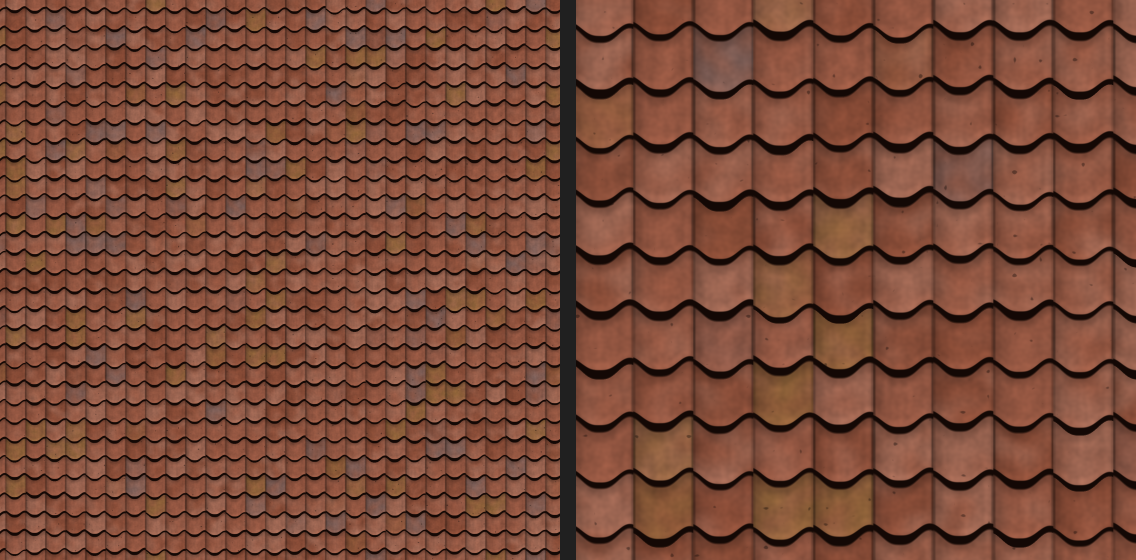
Left: the whole. Right: its middle third, enlarged.
A Shadertoy shader for this texture:

```glsl
#define TILES vec2(28.0, 30.0)   // repeats across and down
#define PHASE vec2(0.29, 0.22)   // position of first seam and first edge
#define CREST_X 0.94             // place of the roll within a tile
#define CREST_LIFT 0.27          // height of the wave, in rows
#define GAP 0.115                // thickness of the shadow gap, in rows
#define EDGE_JITTER 0.09         // uneven laying of the tiles
#define WEAR 0.09                // strength of surface mottling
#define SAMPLES 3                // supersampling per axis

const float TAU = 6.2831853;
const vec3 CLAY   = vec3(0.565, 0.330, 0.250);
const vec3 PALE   = vec3(0.600, 0.390, 0.315);
const vec3 BURNT  = vec3(0.500, 0.270, 0.190);
const vec3 OCHRE  = vec3(0.540, 0.375, 0.215);
const vec3 ASH    = vec3(0.480, 0.365, 0.340);
const vec3 SHADOW = vec3(0.075, 0.032, 0.018);

vec3 hash3(vec2 p) {
    vec3 q = fract(p.xyx * vec3(0.1031, 0.1030, 0.0973));
    q += dot(q, q.yxz + 33.33);
    return fract((q.xxy + q.yzz) * q.zyx);
}

vec2 gradient(vec2 cell) {
    float a = TAU * hash3(cell + 57.0).x;
    return vec2(cos(a), sin(a));
}

// Gradient noise, about -0.7 to 0.7
float noise(vec2 p) {
    vec2 i = floor(p), f = p - i;
    vec2 w = f * f * f * (f * (f * 6.0 - 15.0) + 10.0);
    vec2 e = vec2(1.0, 0.0);
    float low  = mix(dot(gradient(i), f), dot(gradient(i + e), f - e), w.x);
    float high = mix(dot(gradient(i + e.yx), f - e.yx),
                     dot(gradient(i + 1.0), f - 1.0), w.x);
    return mix(low, high, w.y);
}

// Fired clay: one tint per tile, then patches, streaks and pits
vec3 clayColor(vec2 id, vec2 p) {
    vec3 r = hash3(id + 11.0);
    float patches = noise(p * 1.7 + 20.0);
    vec3 col = mix(CLAY, PALE, smoothstep(0.25, 1.0, r.x + 0.5 * patches));
    col = mix(col, BURNT, 0.75 * smoothstep(0.55, 1.0, r.y - 0.4 * patches));
    float stain = 0.7 + 0.5 * noise(p * 2.3 + 71.0);
    col = mix(col, OCHRE, stain * smoothstep(0.88, 0.96, r.z));
    col = mix(col, ASH, stain * smoothstep(0.12, 0.03, r.z));

    float mottle = noise(p * 4.0) + 0.7 * noise(p * 11.0)
                 + 0.6 * noise(p * vec2(9.0, 1.2) + 40.0);
    col *= 1.0 + WEAR * mottle;
    float pits = smoothstep(0.47, 0.6, noise(p * 7.0 + 130.0));
    return col * (1.0 - 0.35 * pits);
}

vec3 roof(vec2 uv) {
    vec2 p = uv * TILES;
    float column = floor(p.x - PHASE.x);
    float x = p.x - PHASE.x - column;

    // Wide pan and narrow roll
    float roll = pow(0.5 + 0.5 * cos(TAU * (x - CREST_X)), 1.5);
    float y = p.y - PHASE.y - CREST_LIFT * roll;
    float row = floor(y);
    float v = y - row;

    // Each tile sits a little high, low or tilted
    vec3 r = hash3(mod(vec2(column, row), TILES));
    float low = EDGE_JITTER * clamp(r.x + 0.5 * (r.y - 0.5) * (x - 0.5), 0.0, 1.0);
    float high = low + GAP * mix(1.1, 0.75, roll) * mix(0.75, 1.3, r.z);
    float gap = smoothstep(low - 0.035, low + 0.015, v)
              * (1.0 - smoothstep(high - 0.015, high + 0.015, v));
    if (v < low) {
        row -= 1.0;
        v += 1.0;
    }
    vec3 col = clayColor(mod(vec2(column, row), TILES), p);

    // Curved surface: lit roll, dim slope beside it
    col *= 0.985 + 0.055 * sin(TAU * (x - 0.28));
    col *= 1.0 + 0.06 * smoothstep(0.09, 0.0, abs(x - 0.90));
    col *= 1.0 - 0.13 * smoothstep(0.22, 0.0, x);

    // Shade under the upper tile and a worn bright lower lip
    col *= 1.0 - 0.20 * smoothstep(0.80, 1.06, v);
    col *= 1.0 + 0.07 * smoothstep(0.12, 0.0, abs(v - high - 0.06));

    // Side joint, deeper on some tiles
    float joint = smoothstep(0.055, 0.01, min(x, 1.0 - x));
    col *= 1.0 - joint * mix(0.12, 0.42, hash3(vec2(column, row) + 90.0).y);

    return mix(col, SHADOW, gap);
}

void mainImage(out vec4 fragColor, in vec2 fragCoord) {
    vec3 sum = vec3(0.0);
    for (int j = 0; j < SAMPLES; j++)
    for (int i = 0; i < SAMPLES; i++) {
        vec2 offset = (vec2(i, j) + 0.5) / float(SAMPLES) - 0.5;
        sum += roof((fragCoord + offset) / iResolution.xy);
    }
    fragColor = vec4(sum / float(SAMPLES * SAMPLES), 1.0);
}
```
